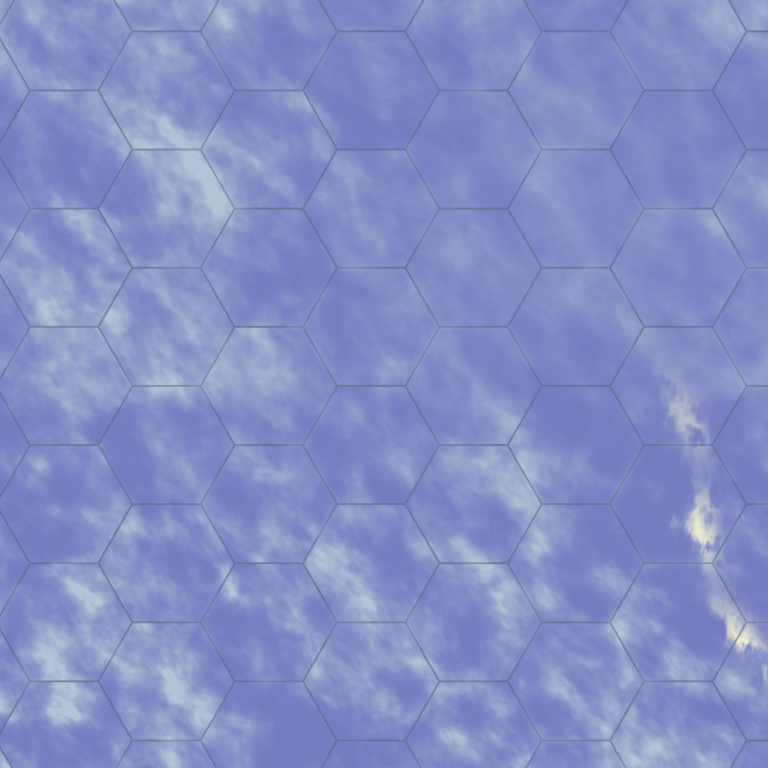
Reproduce this pattern procedurally as a WebGL 1 fragment shader.

```glsl
precision highp float;
// Flat-topped hexagonal tiles with thin grey joints over a mottled periwinkle glaze.
// Broad haze and fine flecks of value noise make pale clouds, calmer at upper right;
// each tile shifts the noise a little, and a broken cream vein runs down the right.

uniform vec2 u_resolution;

#define TILE_HEIGHT 0.1539
#define TILE_ORIGIN vec2(0.0835, 0.8053)
#define JOINT_WIDTH 0.0025
#define JOINT_OPACITY 0.62
#define TILE_SHIFT 0.025
#define TILE_TONE 0.14
#define HAZE_SCALE 7.0
#define FLECK_SCALE 25.0
#define DEEP_BLUE vec3(0.458, 0.490, 0.757)
#define PALE_CLOUD vec3(0.705, 0.775, 0.835)
#define CREAM_VEIN vec3(0.930, 0.940, 0.820)
#define JOINT_GREY vec3(0.385, 0.400, 0.525)

float hash(vec2 p) {
  return fract(sin(dot(p, vec2(127.1, 311.7))) * 43758.545);
}

float noise(vec2 p) {
  vec2 i = floor(p);
  vec2 f = fract(p);
  f = f * f * (3.0 - 2.0 * f);
  return mix(mix(hash(i), hash(i + vec2(1.0, 0.0)), f.x),
             mix(hash(i + vec2(0.0, 1.0)), hash(i + 1.0), f.x), f.y);
}

float fbm(vec2 p) {
  float sum = 0.0;
  float weight = 0.5;
  float total = 0.0;
  for (int i = 0; i < 4; i++) {
    sum += weight * noise(p);
    total += weight;
    p = mat2(0.8, 0.6, -0.6, 0.8) * p * 2.03 + 17.3;
    weight *= 0.56;
  }
  return sum / total;
}

// Soft round region used to vary the cloud cover
float region(vec2 p, vec2 center, float radius) {
  vec2 d = (p - center) / radius;
  return exp(-dot(d, d));
}

// xy: tile index, z: distance to the nearest joint in tile heights
vec3 hexTile(vec2 p) {
  vec2 period = vec2(1.7320508, 1.0);
  vec2 a = mod(p + 0.5 * period, period) - 0.5 * period;
  vec2 b = mod(p, period) - 0.5 * period;
  vec2 local = dot(a, a) < dot(b, b) ? a : b;
  vec2 index = floor((p - local) * 2.0 / period + 0.5);
  vec2 q = abs(local);
  return vec3(index, 0.5 - max(q.y, dot(q, vec2(0.8660254, 0.5))));
}

float cloudAmount(vec2 uv, vec2 tile) {
  vec2 shift = vec2(hash(tile + 3.1), hash(tile + 8.7)) - 0.5;
  vec2 p = uv + TILE_SHIFT * shift;
  float calm = region(uv, vec2(0.78, 0.73), 0.34);
  float lower = 1.0 - smoothstep(0.25, 0.55, uv.y);

  // Flecks lean along the falling diagonal
  vec2 q = vec2((p.x - p.y) * 0.56, (p.x + p.y) * 0.82);
  q += 0.012 * vec2(noise(p * 19.0 + 4.0), noise(p * 19.0 + 31.0));
  float haze = fbm(q * HAZE_SCALE + 6.0) - 0.5;
  float flecks = fbm(q * FLECK_SCALE + 41.0) - 0.5;

  float cover = 0.22 * region(uv, vec2(0.10, 0.86), 0.15)
              + 0.24 * region(uv, vec2(0.33, 0.15), 0.16)
              + 0.08 * region(uv, vec2(0.22, 0.52), 0.24)
              - 0.03 * calm;
  float field = mix(1.9, 0.75, calm) * haze
              + mix(1.35 + 0.55 * lower, 0.55, calm) * flecks;
  float level = 0.43 + field + cover + TILE_TONE * (hash(tile) - 0.5);
  level = clamp(level, 0.0, 1.15);
  return 0.74 * level * level;
}

// Bright patches spaced along a winding path, strongest near the bottom
float veinAmount(vec2 uv) {
  float bend = 0.04 * sin(11.0 * (uv.y - 0.32)) * smoothstep(0.1, 0.4, uv.y);
  float path = 0.98 - 0.4 * (uv.y - 0.16) + bend;
  float ragged = fbm(uv * vec2(46.0, 28.0) + 12.0);
  float across = abs(uv.x - path + 0.06 * (ragged - 0.5)) / 0.017;
  float patches = 0.5 + 0.5 * cos(6.2831853 * (uv.y - 0.31) / 0.15);
  float fade = 1.0 - smoothstep(0.26, 0.68, uv.y);
  fade *= smoothstep(0.06, 0.14, uv.y);
  float body = exp(-across * across) * (0.2 + 0.8 * patches);
  return fade * body * smoothstep(0.25, 0.55, ragged);
}

void main() {
  float side = min(u_resolution.x, u_resolution.y);
  vec2 uv = gl_FragCoord.xy / side;
  vec3 tile = hexTile((uv - TILE_ORIGIN) / TILE_HEIGHT);

  // Glaze and vein
  vec3 color = mix(DEEP_BLUE, PALE_CLOUD, cloudAmount(uv, tile.xy));
  color = mix(color, CREAM_VEIN, veinAmount(uv));

  // Worn pale rim and thin joint
  float edge = tile.z * TILE_HEIGHT;
  float wear = noise(uv * 26.0 + 70.0);
  float rim = exp(-edge / 0.004) * smoothstep(0.5, 0.9, wear);
  color = mix(color, PALE_CLOUD, 0.3 * rim);
  float blur = 0.0004 + 0.5 / side;
  float halfWidth = 0.5 * JOINT_WIDTH;
  float joint = 1.0 - smoothstep(halfWidth - blur, halfWidth + blur, edge);
  color = mix(color, JOINT_GREY, joint * JOINT_OPACITY * (1.1 - 0.4 * wear));

  gl_FragColor = vec4(color, 1.0);
}
```
